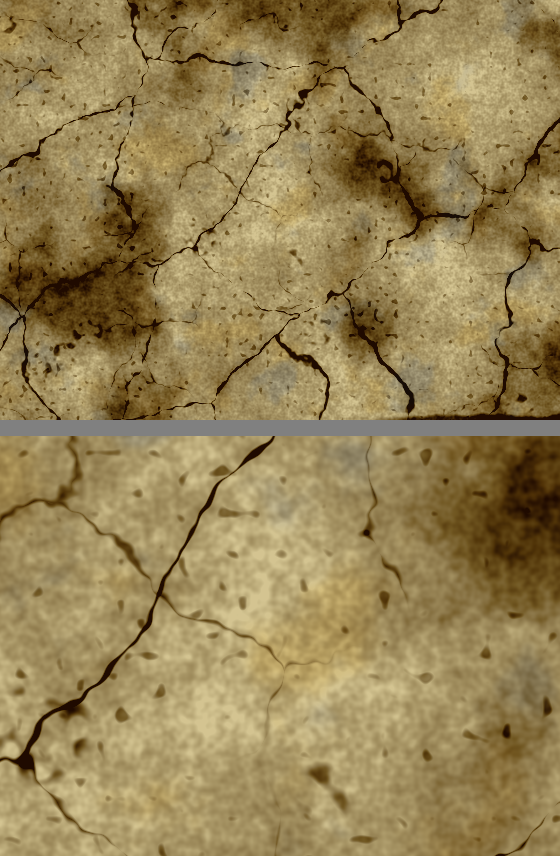
Top, the full canvas; bottom, a detail of the centre.
This texture is drawn by a WebGL 2 fragment shader. Its source:

```glsl
#version 300 es
precision highp float;
uniform vec2 u_resolution;
out vec4 fragColor;

vec2 hash2(vec2 p) {
    vec3 q = fract(p.xyx * vec3(0.1031, 0.1030, 0.0973));
    q += dot(q, q.yzx + 33.33);
    return fract((q.xx + q.yz) * q.zy);
}

float cornerSlope(vec2 cell, vec2 offset) {
    float angle = 6.2832 * hash2(cell).x;
    return dot(vec2(cos(angle), sin(angle)), offset);
}

float gradientNoise(vec2 p) {
    vec2 i = floor(p), f = p - i, e = vec2(0, 1);
    vec2 u = f * f * f * (f * (f * 6.0 - 15.0) + 10.0);
    return mix(mix(cornerSlope(i, f), cornerSlope(i + e.yx, f - e.yx), u.x),
               mix(cornerSlope(i + e, f - e), cornerSlope(i + 1.0, f - 1.0), u.x), u.y);
}

float fbm(vec2 p) {
    float sum = 0.0, amp = 1.0;
    for (int i = 0; i < 5; i++) {
        sum += amp * gradientNoise(p);
        p = mat2(1.6, 1.2, -1.2, 1.6) * p + 17.3;
        amp *= 0.5;
    }
    return sum;
}

// Distance to the nearest border between scattered cells
float cellBorder(vec2 p) {
    vec2 base = floor(p), nearest = vec2(0);
    float best = 1e3, border = 1e3;
    for (int k = 0; k < 9; k++) {
        vec2 cell = base + vec2(k % 3 - 1, k / 3 - 1);
        vec2 r = cell + hash2(cell + 41.0) - p;
        if (dot(r, r) < best) { best = dot(r, r); nearest = r; }
    }
    for (int k = 0; k < 25; k++) {
        vec2 cell = base + vec2(k % 5 - 2, k / 5 - 2);
        vec2 r = cell + hash2(cell + 41.0) - p, gap = r - nearest;
        if (dot(gap, gap) > 1e-5) border = min(border, dot(0.5 * (r + nearest), normalize(gap)));
    }
    return border;
}

float line(float d, float halfWidth) {
    float soft = max(0.0018, 0.7 / u_resolution.y);
    return 1.0 - smoothstep(halfWidth - soft, halfWidth + soft, d);
}

// Stone colours from soot to pale cream
vec3 stoneRamp(float tone) {
    vec3 ramp[6] = vec3[6](vec3(0.12, 0.04, 0.0), vec3(0.31, 0.20, 0.03), vec3(0.44, 0.34, 0.13),
                           vec3(0.55, 0.47, 0.29), vec3(0.67, 0.60, 0.41), vec3(0.83, 0.77, 0.57));
    float x = clamp(tone, 0.0, 1.0) * 5.0;
    int i = int(min(x, 4.0));
    return mix(ramp[i], ramp[i + 1], x - float(i));
}

void main() {
    vec2 p = gl_FragCoord.xy / u_resolution.y;

    // Mottled stone with fine grain
    float grain = gradientNoise(p * 85.0) + 0.8 * gradientNoise(p * 170.0 + 5.0);
    float patches = fbm(p * 4.0 + 31.0);
    float tone = 0.79 + 0.24 * patches + 0.14 * fbm(p * 22.0) + 0.17 * grain;
    tone -= 0.1 * (1.0 - smoothstep(0.0, 0.35, p.x));

    // Brown stains gathered along a falling diagonal
    float across = dot(p - vec2(0.9, 0.58), vec2(0.67, 0.74)) / 0.2;
    float stainField = fbm(p * 2.8 + 3.7) + 0.2 * exp(-across * across);
    float stain = smoothstep(0.05, 0.55, stainField);
    tone -= stain * (0.48 + 0.25 * gradientNoise(p * 30.0));

    // Main cracks, warped and broken, with rusty margins
    vec2 warp = vec2(fbm(p * 5.0 + 11.0), fbm(p * 5.0 + 57.0));
    vec2 q = p + 0.06 * warp;
    vec2 slanted = vec2(q.x - 0.25 * q.y, q.y - 0.15 * q.x);
    float mainEdge = cellBorder(slanted * 2.7 + 2.0) / 2.7;
    float fade = gradientNoise(p * 5.0 + 9.0);
    float ragged = gradientNoise(p * 45.0);
    float crack = line(mainEdge, 0.0022 + 0.007 * fade + 0.005 * ragged);
    float margin = exp(-mainEdge * 55.0) * smoothstep(-0.3, 0.4, fade + 0.5 * ragged);
    tone -= 0.22 * margin;

    // Hairline branches
    float fineEdge = cellBorder(q.yx * vec2(5.5, 4.5) + 19.0) / 5.0;
    float branch = smoothstep(0.02, 0.2, gradientNoise(p * 4.0 + 73.0));
    float hair = branch * line(fineEdge, 0.0008 + 0.005 * ragged);
    tone -= 0.1 * branch * exp(-fineEdge * 80.0);

    // Pepper specks, denser in some areas
    float density = gradientNoise(p * 6.0 + 23.0);
    float specks = smoothstep(0.36, 0.52, gradientNoise(p * 62.0 + 8.0) + 0.25 * density);
    tone -= 0.4 * specks;

    // Crumbled rings and clusters
    for (int i = 0; i < 9; i++) {
        vec2 h = hash2(vec2(float(i) * 3.7 + 2.0, 14.0));
        float radius = 0.012 + 0.024 * hash2(h * 90.0).x;
        float d = abs(length(p - h * vec2(1.33, 1.0) + 0.012 * warp) - radius);
        float ring = 1.0 - smoothstep(0.003, 0.014, d);
        tone -= 0.6 * ring * smoothstep(0.0, 0.3, gradientNoise(p * 48.0 + 3.0));
    }

    // Dark grime on the lower right rim
    float rim = 1.0 - smoothstep(0.004, 0.014, p.y + 0.02 * warp.x);
    tone -= 0.7 * rim * smoothstep(0.85, 1.0, p.x);

    tone -= 0.85 * crack + 0.5 * hair;
    vec3 colour = stoneRamp(tone);

    // Cool grey bruises and warm ochre tint
    float bruise = smoothstep(0.2, 0.5, fbm(p * 6.0 + 91.0)) * (1.0 - stain);
    colour = mix(colour, vec3(0.88, 0.86, 0.76) * dot(colour, vec3(0.3, 0.59, 0.11)), 0.5 * bruise);
    float ochre = smoothstep(0.1, 0.5, fbm(p * 7.0 + 47.0));
    colour *= mix(vec3(1), vec3(1.0, 0.93, 0.72), 0.6 * ochre);

    fragColor = vec4(colour, 1);
}
```
